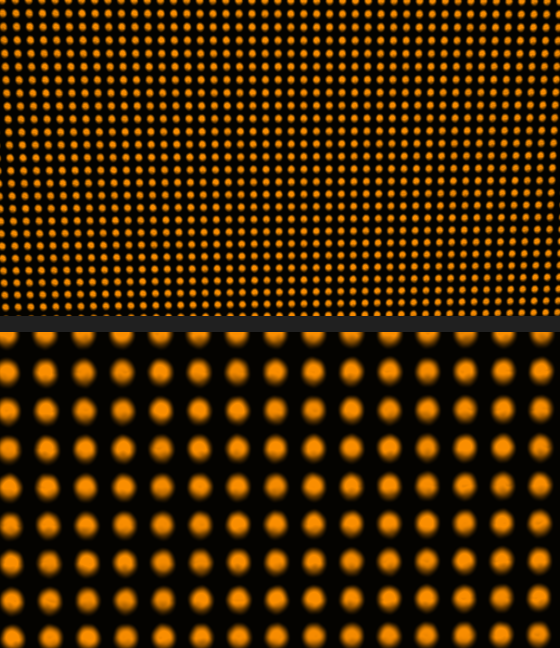
Top: the whole. Bottom: its middle third, enlarged.
A WebGL 2 fragment shader for this pattern:

```glsl
#version 300 es
precision highp float;

uniform vec2 u_resolution;
out vec4 fragColor;

float hash(vec2 p) {
    p = fract(p * vec2(0.1031, 0.1137));
    p += dot(p, p.yx + 33.33);
    return fract((p.x + p.y) * p.x * 7.31);
}

vec2 gradient(vec2 cell) {
    float angle = 6.2832 * hash(cell);
    return vec2(cos(angle), sin(angle));
}

float gradientNoise(vec2 p) {
    vec2 i = floor(p), f = p - i;
    vec2 w = f * f * f * (f * (f * 6.0 - 15.0) + 10.0);
    float a = dot(gradient(i), f);
    float b = dot(gradient(i + vec2(1, 0)), f - vec2(1, 0));
    float c = dot(gradient(i + vec2(0, 1)), f - vec2(0, 1));
    float d = dot(gradient(i + vec2(1, 1)), f - vec2(1, 1));
    return mix(mix(a, b, w.x), mix(c, d, w.x), w.y);
}

// Index t whose position pitch * t - shrink * t * t equals pos
float gridIndex(float pos, float pitch, float shrink) {
    return 2.0 * pos / (pitch + sqrt(pitch * pitch - 4.0 * shrink * pos));
}

// Slightly keystoned lamp grid; rows count downward from the top edge
vec2 lampGrid(vec2 p, float side) {
    float row = gridIndex(p.y - 0.056 - 0.056 * side, 1.018 - 0.0128 * side, 0.0024);
    float column = gridIndex(p.x - 21.17 - 0.005 * row, 0.989 - 0.0022 * row, 0.00056);
    return vec2(column, row);
}

// Brightness of one lamp, q.y pointing up
float lamp(vec2 q, vec2 id, float side) {
    float grain = gradientNoise(q * vec2(4.5, 3.0) + id * 7.37 + 300.0);
    float r = length(q / vec2(0.372, 0.425)) + 0.06 * grain;
    float dome = 1.0 - smoothstep(0.36, 1.04, r);

    // Lit upper part with a ragged, tilted lower border
    float border = q.y - 0.25 * side * q.x + 0.1 * grain;
    float shade = mix(0.54, 1.0, smoothstep(-0.3, 0.02, border));

    // Faint crease across the lens
    float crease = exp(-pow((border - 0.05) / 0.05, 2.0));
    shade -= 0.1 * crease * smoothstep(0.1, 0.9, abs(side) + grain);
    return dome * shade * (0.97 + 0.1 * hash(id + 91.0));
}

float lampLight(vec2 uv) {
    vec2 p = vec2(uv.x, 1.0 - uv.y) * vec2(42.667, 24.0);
    float side = p.x / 21.17 - 1.0;
    vec2 grid = lampGrid(p, side);
    vec2 id = floor(grid + 0.5);
    return lamp((grid - id) * vec2(1, -1), id, side);
}

void main() {
    // Average a 3 x 3 set of samples over the pixel area
    float light = 0.0;
    for (int k = 0; k < 9; k++) {
        vec2 offset = vec2(k % 3 - 1, k / 3 - 1) / 3.0;
        light += lampLight((gl_FragCoord.xy + offset) / u_resolution) / 9.0;
    }

    vec3 panel = vec3(0.016, 0.012, 0.0);
    vec3 amber = vec3(0.98, 0.555, 0.003);
    fragColor = vec4(mix(panel, amber, clamp(light, 0.0, 1.0)), 1.0);
}
```
